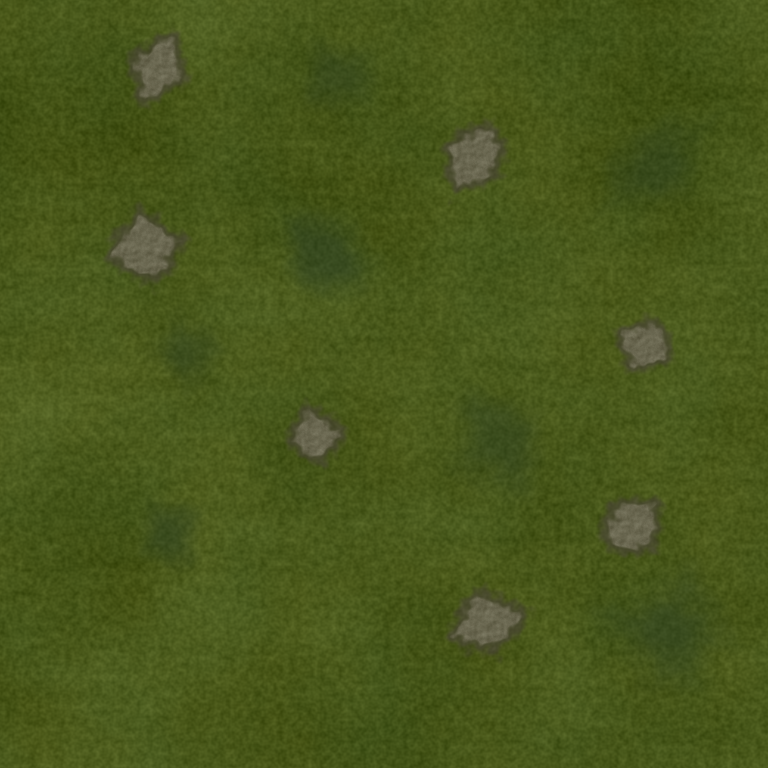
A Shadertoy shader for this texture:

```glsl
const vec3 GRASS_MID = vec3(0.280, 0.340, 0.098);
const vec3 GRASS_STEP = vec3(0.040, 0.040, 0.032);
const vec3 DAMP_COLOR = vec3(0.195, 0.270, 0.125);
const vec3 SOIL_COLOR = vec3(0.285, 0.285, 0.185);
const vec3 STONE_COLOR = vec3(0.415, 0.405, 0.315);

const int STONE_COUNT = 7;
const int DAMP_COUNT = 7;
const vec2 STONE_RADIUS = vec2(0.030, 0.044);   // smallest, largest
const vec2 DAMP_RADIUS = vec2(0.045, 0.085);
const float EDGE_MARGIN = 0.08;
const float BROAD_SCALE = 3.5;
const float BROAD_CONTRAST = 1.6;
const float BLADE_SCALE = 130.0;
const float BLADE_CONTRAST = 1.5;
const float STREAK_CONTRAST = 0.45;
const float TONE_BIAS = 0.12;

// Integer hash giving two values in 0..1
vec2 hash2(vec2 cell) {
    uvec2 v = uvec2(ivec2(cell)) * 1664525u + 1013904223u;
    v.x += v.y * 1664525u;
    v.y += v.x * 1664525u;
    v ^= v >> 16u;
    v.x += v.y * 1664525u;
    v.y += v.x * 1664525u;
    v ^= v >> 16u;
    return vec2(v & 65535u) / 65535.0;
}

float cornerSlope(vec2 cell, vec2 offset) {
    float angle = 6.28318 * hash2(cell).x;
    return dot(vec2(cos(angle), sin(angle)), offset);
}

float gradientNoise(vec2 p) {
    vec2 i = floor(p), f = p - i;
    vec2 u = f * f * f * (f * (f * 6.0 - 15.0) + 10.0);
    vec2 e = vec2(0.0, 1.0);
    return mix(mix(cornerSlope(i, f), cornerSlope(i + e.yx, f - e.yx), u.x),
               mix(cornerSlope(i + e.xy, f - e.xy), cornerSlope(i + e.yy, f - e.yy), u.x), u.y);
}

float fbm(vec2 p) {
    float sum = 0.0, amplitude = 1.0;
    for (int i = 0; i < 4; i++) {
        sum += amplitude * gradientNoise(p);
        p = mat2(1.6, 1.2, -1.2, 1.6) * p + 17.3;
        amplitude *= 0.55;
    }
    return sum;
}

// Evenly spread scatter positions
vec2 scatter(int index) {
    vec2 spread = fract(vec2(0.13, 0.71) + float(index) * vec2(0.75488, 0.56984));
    return mix(vec2(EDGE_MARGIN), vec2(1.0 - EDGE_MARGIN), spread);
}

// Distance from a rotated, stretched, half-diamond blob; 1.0 on its outline
float blobDistance(vec2 p, int index, vec2 radiusRange) {
    vec2 shape = hash2(vec2(index, 31));
    float angle = 3.14159 * hash2(vec2(index, 57)).x;
    float c = cos(angle), s = sin(angle);
    vec2 d = mat2(c, -s, s, c) * (p - scatter(index));
    d *= vec2(1.0, mix(1.0, 1.4, shape.y));
    float angular = 0.85 * (abs(d.x) + abs(d.y));
    return mix(length(d), angular, 0.6) / mix(radiusRange.x, radiusRange.y, shape.x);
}

vec3 grass(vec2 p, float grain) {
    float broad = fbm(p * BROAD_SCALE + 4.7);
    float streak = gradientNoise(p * vec2(4.0, 55.0) + 9.0);
    float tone = TONE_BIAS + BROAD_CONTRAST * broad + BLADE_CONTRAST * grain
               + STREAK_CONTRAST * streak;
    float warmth = fbm(p * 7.0 + 40.0);
    return GRASS_MID + GRASS_STEP * tone + vec3(0.012, 0.0, -0.010) * warmth;
}

void mainImage(out vec4 fragColor, in vec2 fragCoord) {
    vec2 p = fragCoord / iResolution.xy;
    float grain = gradientNoise(p * BLADE_SCALE)
                + 0.7 * gradientNoise(p.yx * BLADE_SCALE * 1.9 + 31.0)
                + 0.5 * gradientNoise(p * BLADE_SCALE * 0.45 + 73.0);
    vec3 color = grass(p, grain);

    // Damp dark patches
    float raggedness = fbm(p * 16.0 + 60.0);
    for (int i = 0; i < DAMP_COUNT; i++) {
        int index = STONE_COUNT + i;
        float d = blobDistance(p, index, DAMP_RADIUS) + 0.35 * raggedness;
        float strength = mix(0.5, 0.95, hash2(vec2(index, 83)).x);
        float cover = strength * (1.0 - smoothstep(0.15, 1.25, d));
        color = mix(color, DAMP_COLOR + 0.028 * grain, cover);
    }

    // Stones in rings of bare soil, with pits lit from the upper left
    float chipping = 0.30 * gradientNoise(p * 34.0) + 0.28 * gradientNoise(p * 85.0 + 12.0);
    vec2 lightStep = vec2(-0.003, 0.004);
    float relief = fbm(p * 75.0) - fbm((p + lightStep) * 75.0);
    for (int i = 0; i < STONE_COUNT; i++) {
        float d = blobDistance(p, i, STONE_RADIUS) + chipping;
        float soil = 0.9 * (1.0 - smoothstep(0.95, 1.4, d));
        float stone = 1.0 - smoothstep(0.76, 0.98, d);
        color = mix(color, SOIL_COLOR + 0.025 * grain, soil);
        color = mix(color, STONE_COLOR + 0.07 * relief + 0.02 * grain, stone);
    }
    fragColor = vec4(clamp(color, 0.0, 1.0), 1.0);
}
```
